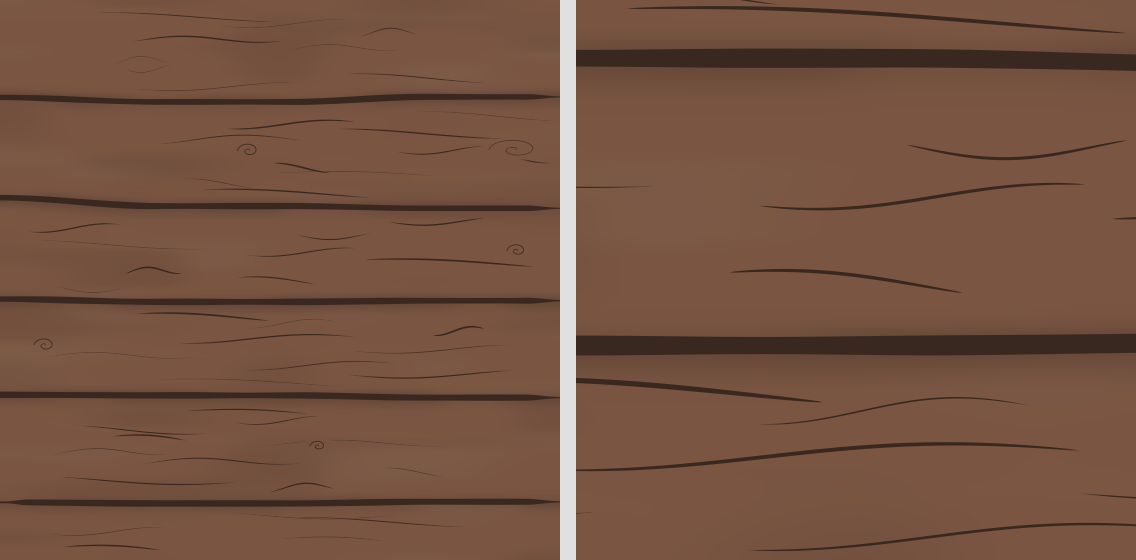
Left: the whole. Right: its middle third, enlarged.
A Shadertoy shader for this texture:

```glsl
// Six horizontal brown planks with dark tapering seams, inked grain and knots.

const float TAU = 6.28319;
const vec3 WOOD = vec3(0.475, 0.332, 0.258);
const vec3 SHADE = vec3(0.39, 0.27, 0.21);
const vec3 HAZE = vec3(0.495, 0.37, 0.29);
const vec3 INK = vec3(0.225, 0.158, 0.125);

// Seam heights at the left, middle and right, from top to bottom.
const vec3 SEAMS[5] = vec3[5](
    vec3(0.826, 0.818, 0.827), vec3(0.647, 0.632, 0.628),
    vec3(0.466, 0.461, 0.463), vec3(0.295, 0.294, 0.290),
    vec3(0.103, 0.101, 0.104));

// Knot position along each plank; negative means no knot.
const float KNOT_X[6] = float[6](-1.0, 0.444, 0.923, 0.08, 0.568, -1.0);

float hash(vec2 p) {
    vec3 q = fract(p.xyx * vec3(0.1031, 0.1030, 0.0973));
    q += dot(q, q.yzx + 33.33);
    return fract((q.x + q.y) * q.z);
}

float noise(vec2 p) {
    vec2 i = floor(p), f = fract(p);
    f = f * f * (3.0 - 2.0 * f);
    return mix(mix(hash(i), hash(i + vec2(1, 0)), f.x),
               mix(hash(i + vec2(0, 1)), hash(i + vec2(1, 1)), f.x), f.y);
}

// Coverage of a line, fading when it is thinner than a pixel.
float line(float dist, float halfWidth, float px) {
    return clamp(0.5 + (halfWidth - dist) / px, 0.0, 1.0) * min(1.0, 2.0 * halfWidth / px);
}

// A nearly level pen stroke, pointed at both ends.
float stroke(vec2 p, vec2 start, float len, float halfWidth, float seed, float px) {
    float t = (p.x - start.x) / len;
    if (t < 0.0 || t > 1.0) return 0.0;
    float bend = 0.007 * sin(t * (2.5 + 3.0 * seed) + seed * TAU)
               + 0.012 * (seed - 0.5) * t;
    float taper = sqrt(4.0 * t * (1.0 - t));
    return line(abs(p.y - start.y - bend), halfWidth * taper, px);
}

// A flattened spiral of two turns.
float knot(vec2 p, float pitch, float squash, float px) {
    p.y /= squash;
    float angle = atan(p.y, p.x), r = length(p);
    float turn = round(r / pitch - angle / TAU);
    if (turn < 0.0 || turn > 1.0) return 0.0;
    float dist = abs(r - pitch * (turn + angle / TAU));
    return line(dist * mix(1.0, squash, abs(sin(angle))), 0.0008, px);
}

float seamHeight(vec3 seam, float x) {
    float y = mix(seam.x, seam.y, smoothstep(0.0, 0.28, x));
    return mix(y, seam.z, smoothstep(0.52, 0.76, x));
}

void mainImage(out vec4 fragColor, in vec2 fragCoord) {
    vec2 p = fragCoord / iResolution.xy;
    float px = 1.0 / iResolution.y;

    // Soft brushed patches along the grain
    float brush = noise(p * vec2(5.0, 32.0) + 7.0);
    float broad = noise(p * vec2(3.0, 14.0) + 31.0);
    vec3 color = mix(WOOD, HAZE, 0.6 * smoothstep(0.5, 0.95, 0.6 * brush + 0.4 * broad));
    color = mix(color, SHADE, 0.28 * smoothstep(0.6, 1.0, noise(p * vec2(4.0, 24.0) + 53.0)));

    // Grain strokes and knots on each plank
    float ink = 0.0;
    for (int i = 0; i < 6; i++) {
        float top = i == 0 ? 1.0 : SEAMS[i - 1].y;
        float bottom = i == 5 ? 0.0 : SEAMS[i].y;
        int count = int((top - bottom) * 54.0);
        vec2 center = vec2(KNOT_X[i], 0.5 * (top + bottom) + 0.006);
        float grain = 0.0;
        for (int j = 0; j < count; j++) {
            vec2 id = vec2(i * 17 + 3, j * 5 + 11);
            float len = mix(0.08, 0.34, hash(id));
            float along = fract(float(j) * 0.618 + hash(id + 40.0) * 0.4 + float(i) * 0.37);
            float across = (float(j) + 0.3 + 0.4 * hash(id + 80.0)) / float(count);
            vec2 start = vec2(along * (1.02 - len) - 0.01, mix(bottom, top, 0.1 + 0.8 * across));
            float weight = hash(id + 120.0);
            float halfWidth = mix(0.0005, 0.0018, weight * weight * weight);
            grain = max(grain, stroke(p, start, len, halfWidth, hash(id + 160.0), px));
        }
        vec2 q = p - center;
        grain *= smoothstep(0.018, 0.035, length(q * vec2(1.0, 1.4)));
        ink = max(ink, grain);
        ink = max(ink, knot(q, mix(0.009, 0.014, hash(vec2(i, 9))), 0.7, px));
    }
    // Long eye-shaped knot
    vec2 eye = p - vec2(0.92, 0.733);
    ink *= smoothstep(0.8, 1.2, length(eye / vec2(0.05, 0.02)));
    ink = max(ink, 0.7 * knot(eye, 0.031, 0.42, px));

    // Seams with patchy shadows, narrowing to the right edge
    float shadow = 0.0;
    for (int i = 0; i < 5; i++) {
        float offset = p.y - seamHeight(SEAMS[i], p.x);
        float patches = smoothstep(0.15, 0.75, noise(vec2(p.x * 7.0, float(i) * 9.0 + step(0.0, offset))));
        float reach = offset < 0.0 ? 0.016 : 0.011;
        shadow = max(shadow, (0.35 + 0.65 * patches) * exp(-pow(offset / reach, 2.0)));
        float halfWidth = 0.0048 + 0.0012 * noise(vec2(p.x * 9.0, float(i) * 5.0));
        halfWidth *= 1.0 - 0.8 * smoothstep(0.94, 1.0, p.x);
        if (i == 4) halfWidth *= mix(0.35, 1.0, smoothstep(0.01, 0.05, p.x));
        ink = max(ink, line(abs(offset), halfWidth, px));
    }
    color = mix(color, SHADE, 0.85 * shadow);
    fragColor = vec4(mix(color, INK, ink), 1.0);
}
```
